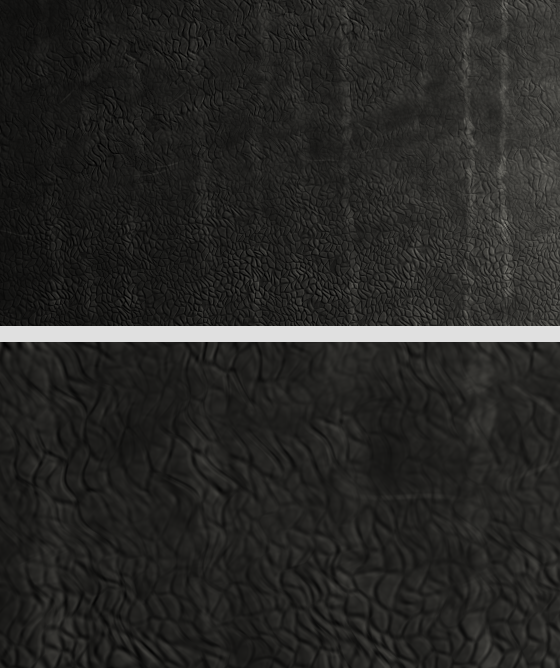
Top, the full canvas; bottom, a detail of the centre.
This texture is drawn by a Shadertoy shader. Its source:

```glsl
const vec3  TINT         = vec3(1.012, 1.0, 0.945);
const float SHADE_LEFT   = 0.082;
const float SHADE_RISE   = 0.132;
const float GLOW         = 0.045;
const float MOTTLE       = 0.20;
const vec2  COARSE_CELLS = vec2(47.0, 24.0);   // long folds, upper part
const vec2  FINE_CELLS   = vec2(62.0, 44.0);   // pebbles, lower part
const float FOLD_LEAN    = 0.38;
const float CREASE_DEPTH = 0.40;
const float RELIEF       = 0.56;
const vec2  LIGHT_STEP   = vec2(0.0042, 0.0028);
const int   STREAKS      = 10;
const float STREAK_LIGHT = 0.105;
const int   SCRATCHES    = 14;
const float SCRATCH_LIGHT = 0.050;
const float GRAIN        = 0.22;

vec2 hash2(vec2 p) {
    vec3 q = fract(p.xyx * vec3(0.1031, 0.1030, 0.0973));
    q += dot(q, q.yzx + 33.33);
    return fract((q.xx + q.yz) * q.zy);
}

// Distances to the nearest and second nearest cell point
vec2 cellular(vec2 p) {
    vec2 cell = floor(p), f = fract(p);
    vec2 nearest = vec2(8.0);
    for (int y = -1; y <= 1; y++)
    for (int x = -1; x <= 1; x++) {
        vec2 o = vec2(x, y);
        float d = length(o + hash2(cell + o + 100.0) - f);
        nearest = d < nearest.x ? vec2(d, nearest.x)
                                : vec2(nearest.x, min(nearest.y, d));
    }
    return nearest;
}

// Cloudy variation from warped, layered sines, about -1 to 1
float clouds(vec2 p) {
    float sum = 0.0, amp = 0.6;
    for (int i = 0; i < 4; i++) {
        p = mat2(0.8, 0.6, -0.6, 0.8) * p * 1.8 + sin(p.yx * 1.3 + 1.7);
        sum += amp * sin(p.x) * sin(p.y);
        amp *= 0.65;
    }
    return sum;
}

// Leather height: 0 in a crease, about 1 on top of a cell
float leather(vec2 p, float fineness, float softness) {
    p += 0.008 * sin(p.yx * vec2(37.0, 29.0) + 2.0 * sin(p * 13.0));
    p += 0.0035 * sin(p.yx * vec2(121.0, 97.0) + sin(p * 53.0));
    vec2 folds = vec2(p.x + FOLD_LEAN * p.y, p.y - 0.15 * p.x);
    vec2 coarse = cellular(folds * COARSE_CELLS);
    vec2 fine = cellular((p + vec2(0.2 * p.y, 3.0)) * FINE_CELLS);
    float a = smoothstep(0.0, softness, coarse.y - coarse.x);
    float b = smoothstep(0.0, softness * 1.5, fine.y - fine.x);
    // Creases open and close along their length
    float open = clamp(0.65 + 0.9 * clouds(p * 15.0 + 7.0), 0.1, 1.0);
    a = mix(1.0, a, open);
    return mix(a, b, mix(0.28, 0.9, fineness));
}

// Worn vertical streaks: faint and wandering at left, firm at right
float streaks(vec2 p, float aspect, float ragged) {
    float sum = 0.0;
    for (int i = 0; i < STREAKS; i++) {
        float n = float(i), t = n / float(STREAKS - 1);
        float x = (0.07 + 0.0945 * n + 0.02 * cos(1.7 * n)) * aspect;
        float wander = sin(p.y * 5.0 + n * 2.3) + 0.5 * sin(p.y * 13.0 + n * 4.1);
        x += mix(0.019, 0.007, t) * wander;
        x += 0.003 * sin(p.y * 47.0 + n) + 0.0015 * sin(p.y * 119.0 + n * 3.0);
        float halfWidth = mix(0.020, 0.0105, t) * (1.0 + 0.5 * ragged);
        float line = 1.0 - smoothstep(0.45 * halfWidth, 1.25 * halfWidth, abs(p.x - x));
        float broken = 0.5 + 0.5 * sin(p.y * 8.0 + n * 1.9 + sin(p.y * 19.0 + n));
        float strength = mix(0.30, 0.95, t * t);
        strength *= mix(1.0, 0.45, step(0.5, t) * step(t, 0.8) * mod(n, 2.0));
        sum += line * strength * mix(broken, 1.0, 0.25 + 0.6 * t);
    }
    return sum;
}

// Short, thin, tapering scuffs
float scratches(vec2 p, float aspect) {
    float sum = 0.0;
    for (int i = 0; i < SCRATCHES; i++) {
        vec2 r = hash2(vec2(float(i) * 7.0 + 3.0, 19.0));
        vec2 s = hash2(vec2(float(i) * 5.0 + 1.0, 43.0));
        vec2 d = p - vec2(r.x * aspect, 0.25 + 0.5 * r.y);
        float angle = (s.x - 0.5) * 2.2;
        d = mat2(cos(angle), -sin(angle), sin(angle), cos(angle)) * d;
        d.y += 0.003 * sin(d.x * 45.0 + r.x * 6.0);
        float taper = 1.0 - smoothstep(0.0, mix(0.03, 0.10, s.y), abs(d.x));
        sum += taper * (1.0 - smoothstep(0.0005, 0.0040, abs(d.y)));
    }
    return sum;
}

void mainImage(out vec4 fragColor, in vec2 fragCoord) {
    vec2 uv = fragCoord / iResolution.xy;
    vec2 p = fragCoord / iResolution.y;
    float aspect = iResolution.x / iResolution.y;
    float broad = clouds(p * 2.2 + 4.0);
    float mottled = clouds(p * 9.0);
    float speckle = clouds(p * 31.0 + 2.0);

    // Broad light, rising to the right
    vec2 toGlow = (uv - vec2(1.0, 0.5)) * vec2(3.5, 2.0);
    float shade = SHADE_LEFT + SHADE_RISE * pow(uv.x, 1.3) + GLOW * exp(-dot(toGlow, toGlow));
    shade *= 1.0 + 0.16 * broad + MOTTLE * mottled + 0.6 * MOTTLE * speckle;

    // Wear lies on the raised grain
    float wear = streaks(p, aspect, speckle) * (0.8 + 0.35 * mottled + 0.35 * speckle);
    shade += STREAK_LIGHT * wear + SCRATCH_LIGHT * scratches(p, aspect);

    // Creases and side-lit relief
    float fineness = smoothstep(0.52, 0.22, uv.y + 0.12 * broad);
    float softness = 0.27 + 0.08 * mottled;
    float height = leather(p, fineness, softness);
    float slope = height - leather(p + LIGHT_STEP, fineness, softness);
    float depth = clamp(0.75 + 0.35 * broad + 0.30 * mottled, 0.25, 1.1);
    depth *= mix(1.0, 0.6, smoothstep(0.6, 1.0, uv.x));
    shade *= 1.0 + depth * (RELIEF * slope - CREASE_DEPTH * (1.0 - height));

    // Fine pores
    shade *= 1.0 + GRAIN * (0.5 - cellular(p * 105.0).x);

    fragColor = vec4(max(shade, 0.0) * TINT, 1.0);
}
```
